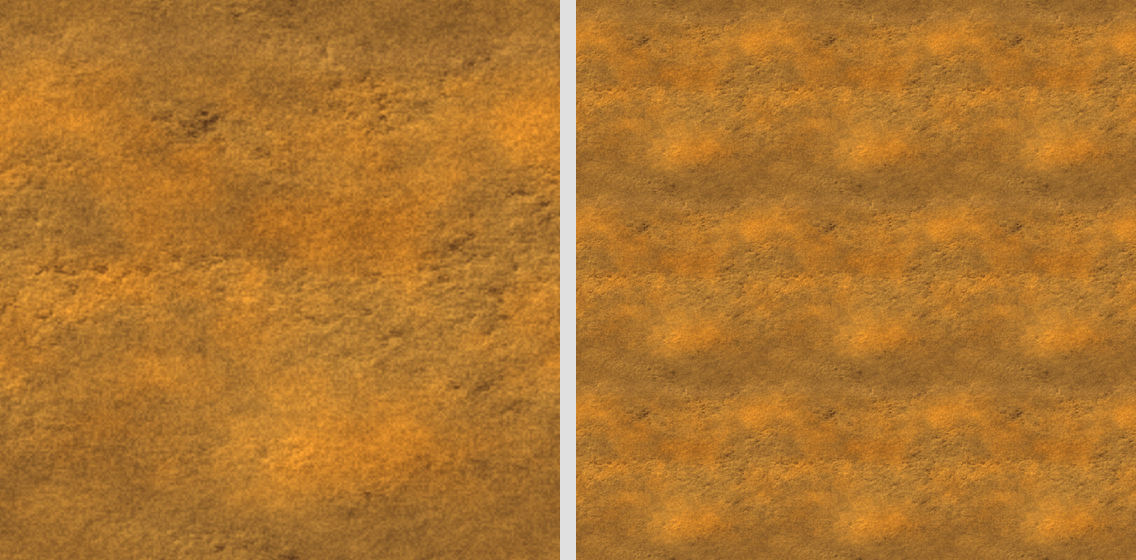
Left: one tile. Right: repeated 3 by 3.
Write a Shadertoy shader that draws this texture.

```glsl
float hash(vec2 cell, float seed) {
    uvec2 q = uvec2(cell) * uvec2(1597334673u, 3812015801u);
    uint h = (q.x ^ q.y ^ (uint(seed) * 2798796415u)) * 1597334673u;
    h = (h ^ (h >> 15)) * 2246822519u;
    return float((h ^ (h >> 13)) & 65535u) / 65535.0;
}

// Value noise that wraps after a whole number of cells
float noise(vec2 uv, vec2 cells, float seed) {
    vec2 p = uv * cells, i = floor(p), f = p - i;
    f = f * f * f * (f * (f * 6.0 - 15.0) + 10.0);
    vec2 a = mod(i, cells), b = mod(i + 1.0, cells);
    return mix(mix(hash(a, seed), hash(vec2(b.x, a.y), seed), f.x),
               mix(hash(vec2(a.x, b.y), seed), hash(b, seed), f.x), f.y);
}

// Layered noise, centred on zero
float layers(vec2 uv, vec2 cells, int octaves, float seed) {
    float sum = 0.0, weight = 0.5;
    for (int i = 0; i < octaves; i++) {
        sum += weight * (noise(uv, cells, seed + float(i)) - 0.5);
        cells *= 2.0;
        weight *= 0.58;
    }
    return sum;
}

float relief(vec2 uv) {
    return layers(uv, vec2(38, 52), 3, 40.0);
}

void mainImage(out vec4 fragColor, in vec2 fragCoord) {
    vec2 uv = fragCoord / iResolution.xy;

    // Broad stains, stretched sideways and bent by a slow warp
    vec2 warp = vec2(layers(uv, vec2(4), 3, 1.0), layers(uv, vec2(3, 4), 3, 5.0));
    vec2 bent = uv + 0.09 * warp;
    float stain = layers(bent, vec2(2, 5), 4, 10.0);
    float warmth = layers(bent, vec2(3, 5), 4, 20.0);
    float mottle = layers(uv + 0.02 * warp, vec2(14, 18), 4, 30.0);

    // Dusky band across the top and bottom, with a paler streak inside
    float edge = abs(fract(bent.y + 0.5) - 0.5);
    float dusk = 1.0 - smoothstep(0.05, 0.22, edge + 0.08 * stain);
    float streak = exp(-pow((bent.y - 0.91) / 0.025, 2.0));

    // Crumbly relief lit from the upper left, strongest in rough patches
    float rough = smoothstep(-0.12, 0.28, layers(bent, vec2(3, 8), 4, 50.0));
    float height = relief(uv);
    float light = height - relief(uv + vec2(-0.003, 0.004));
    float pits = smoothstep(0.12, 0.36, -height) * rough;

    // Fine sandy grain
    float grain = noise(uv, vec2(250), 60.0) + 0.7 * noise(uv, vec2(140), 61.0) - 0.85;

    vec3 tan_ = vec3(0.67, 0.46, 0.19);
    vec3 orange = vec3(0.76, 0.475, 0.145);
    vec3 color = mix(tan_, orange, smoothstep(-0.28, 0.25, warmth + 0.3 * mottle));
    color = mix(color, vec3(0.57, 0.39, 0.17), 0.85 * dusk);
    color = mix(color, vec3(0.68, 0.47, 0.22), 0.45 * streak);

    float tone = 1.01 + 0.34 * stain + 0.22 * mottle + 0.17 * grain;
    tone += light * mix(0.25, 0.75, rough) - 0.24 * pits;
    color *= tone;

    // Shadows lean brown, highlights lean golden
    color.g += 0.06 * (tone - 1.0);
    fragColor = vec4(clamp(color, 0.0, 1.0), 1.0);
}
```
